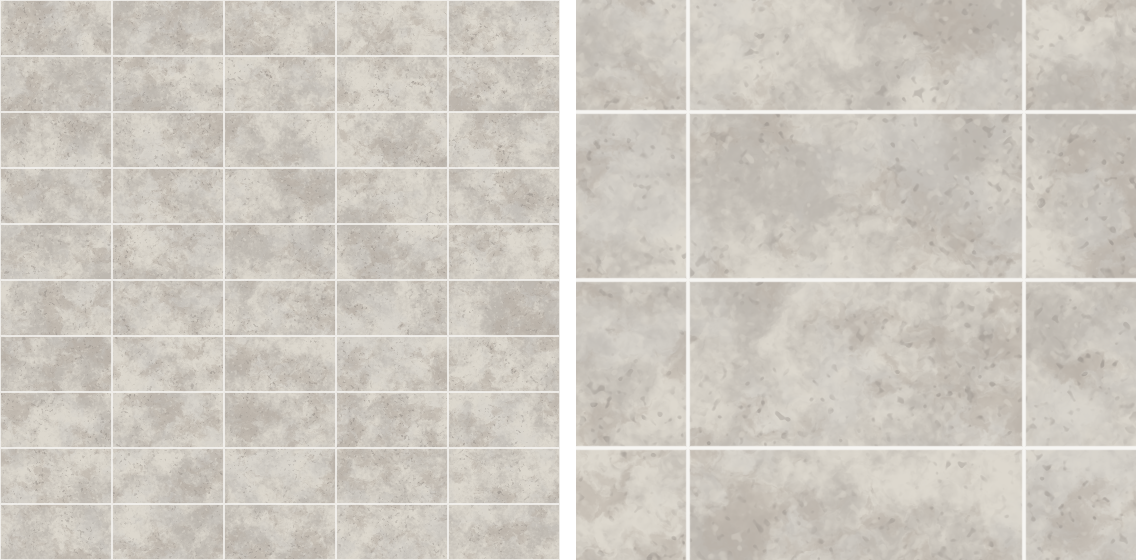
Left: the whole. Right: its middle third, enlarged.
This texture is drawn by a three.js fragment shader. Its source:

```glsl
varying vec2 vUv;

const vec2 TILE_COUNT = vec2(5.0, 10.0);
const float GROUT_WIDTH = 0.0023;
const float EDGE_SOFTNESS = 0.0006;

const vec3 GROUT = vec3(0.965, 0.96, 0.95);
const vec3 STONE_LIGHT = vec3(0.866, 0.847, 0.808);
const vec3 STONE_DARK = vec3(0.742, 0.721, 0.692);
const vec3 TAUPE_STAIN = vec3(0.715, 0.678, 0.638);
const vec3 COOL_HAZE = vec3(0.812, 0.804, 0.79);
const vec3 PIT = vec3(0.60, 0.575, 0.55);

float hash(vec2 p) {
  vec3 q = fract(p.xyx * vec3(0.1031, 0.1030, 0.0973));
  q += dot(q, q.yzx + 33.33);
  return fract((q.x + q.y) * q.z);
}

float valueNoise(vec2 p) {
  vec2 cell = floor(p);
  vec2 f = fract(p);
  f = f * f * (3.0 - 2.0 * f);
  float low = mix(hash(cell), hash(cell + vec2(1.0, 0.0)), f.x);
  float high = mix(hash(cell + vec2(0.0, 1.0)), hash(cell + 1.0), f.x);
  return mix(low, high, f.y);
}

// Layered noise, turned at each octave to hide the lattice
float fbm(vec2 p, float gain) {
  float sum = 0.0;
  float total = 0.0;
  float amplitude = 1.0;
  for (int i = 0; i < 5; i++) {
    sum += amplitude * valueNoise(p);
    total += amplitude;
    amplitude *= gain;
    p = mat2(1.6, 1.2, -1.2, 1.6) * p + 17.3;
  }
  return sum / total;
}

// Two turned lattices averaged into rounded, irregular specks
float speckle(vec2 p) {
  float a = valueNoise(mat2(0.88, 0.47, -0.47, 0.88) * p);
  float b = valueNoise(mat2(0.95, -0.73, 0.73, 0.95) * p + 37.0);
  return 0.5 * (a + b);
}

// Distance to the nearest grout centre line, in canvas units
float groutDistance(vec2 uv, vec2 count) {
  vec2 f = fract(uv * count);
  vec2 d = min(f, 1.0 - f) / count;
  return min(d.x, d.y);
}

vec3 stoneColor(vec2 p, float tileTone) {
  // Broad shading and mottled clouds with a ragged outline
  vec2 warp = vec2(fbm(p * 60.0, 0.6), fbm(p * 60.0 + 41.0, 0.6)) - 0.5;
  vec2 q = p + warp * 0.022;
  float broad = valueNoise(q * 11.0 + 5.0) - 0.5;
  float cloud = fbm(q * 30.0, 0.7) - 0.5;
  float grain = speckle(p * 250.0) - 0.5;
  float tone = 0.53 + 0.34 * broad + 1.1 * cloud + 0.24 * grain + tileTone;
  vec3 color = mix(STONE_DARK, STONE_LIGHT, smoothstep(0.16, 0.84, tone));

  // Cool haze and warm stains
  float haze = smoothstep(0.48, 0.68, fbm(q * 22.0 + 63.0, 0.6));
  color = mix(color, COOL_HAZE, 0.35 * haze);
  float stain = smoothstep(0.50, 0.72, fbm(q * vec2(26.0, 32.0) + 29.0, 0.7) + 0.02 - 0.12 * broad);
  color = mix(color, TAUPE_STAIN, 0.55 * stain);

  // Fine pits, denser inside the stains
  float pits = smoothstep(0.64, 0.84, speckle(p * 290.0 + 11.0));
  float pitArea = smoothstep(0.42, 0.66, fbm(p * 32.0 + 87.0, 0.6));
  color = mix(color, PIT, pits * (0.10 + 0.30 * pitArea + 0.25 * stain));

  // Pale mineral flecks
  float flecks = smoothstep(0.64, 0.84, speckle(p * 230.0 + 53.0));
  return mix(color, STONE_LIGHT, 0.4 * flecks);
}

void main() {
  // Each tile is cut from a different part of the stone
  vec2 tile = floor(vUv * TILE_COUNT);
  vec2 cut = vec2(hash(tile + 3.0), hash(tile + 71.0)) * 9.0;
  float tileTone = (hash(tile + 137.0) - 0.5) * 0.10;
  vec3 stone = stoneColor(vUv + cut, tileTone);

  float d = groutDistance(vUv, TILE_COUNT);
  float halfWidth = 0.5 * GROUT_WIDTH;
  float grout = 1.0 - smoothstep(halfWidth - EDGE_SOFTNESS, halfWidth + EDGE_SOFTNESS, d);
  gl_FragColor = vec4(mix(stone, GROUT, grout), 1.0);
}
```
